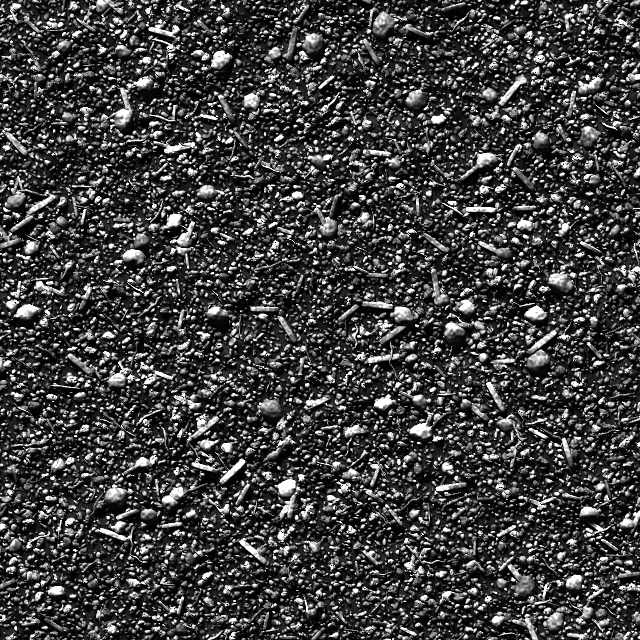
A Shadertoy shader for this texture:

```glsl
const vec3 LIGHT = vec3(-0.26, 0.78, 0.57);
const float AMBIENT = 0.028;
const float GAIN = 1.3;
const float CONTRAST = 1.3;
const float NORMAL_STEP = 0.0009;
const float SHADOW_SOFTNESS = 0.0022;
const float SPECKLE = 0.8;
const float HOLLOW_DARKNESS = 0.3;
const float PI = 3.14159;

// Layer shape: half length in cells, width ratio, share of cells filled, lift in cells
const vec4 CRUMB = vec4(0.68, 0.80, 0.95, 0.45);
const vec4 CLOD = vec4(0.60, 0.75, 0.55, 0.25);
const vec4 PEBBLE = vec4(0.42, 0.82, 0.30, 0.04);
const vec4 CHIP = vec4(0.62, 0.20, 0.34, 0.16);
const vec4 TWIG = vec4(0.70, 0.09, 0.30, 0.26);
const float CRUMB_COUNT = 130.0;
const float CLOD_COUNT = 62.0;
const float PEBBLE_COUNT = 20.0;
const float CHIP_COUNT = 22.0;
const float TWIG_COUNT = 29.0;

vec3 hash3(vec2 p) {
    vec3 q = fract(p.xyx * vec3(0.1031, 0.1030, 0.0973));
    q += dot(q, q.yxz + 33.33);
    return fract((q.xxy + q.yzz) * q.zyx);
}

vec2 noise2(vec2 p) {
    vec2 cell = floor(p), f = fract(p);
    f = f * f * (3.0 - 2.0 * f);
    vec2 low = mix(hash3(cell).xy, hash3(cell + vec2(1, 0)).xy, f.x);
    vec2 high = mix(hash3(cell + vec2(0, 1)).xy, hash3(cell + vec2(1, 1)).xy, f.x);
    return mix(low, high, f.y);
}

mat2 spin(float angle) {
    float c = cos(angle), s = sin(angle);
    return mat2(c, s, -s, c);
}

// Highest piece of one scattered layer: x = height, y = tone
vec2 scatter(vec2 p, float count, float seed, vec4 shape, bool flatTop) {
    vec2 q = spin(seed) * p * count;
    vec2 cell = floor(q), best = vec2(0.0, 0.55);
    for (int j = -1; j <= 1; j++)
    for (int i = -1; i <= 1; i++) {
        vec2 id = cell + vec2(i, j);
        vec3 look = hash3(id + seed * 37.0 + 400.0);
        if (look.z > shape.z) continue;
        vec3 place = hash3(id + seed * 91.0 + 700.0);
        float size = shape.x * mix(0.45, 1.0, look.x * look.x);
        vec2 d = spin(place.z * PI) * (q - id - place.xy);
        d /= size * vec2(1.0, shape.y);
        vec2 d2 = d * d;
        float inside = 1.0 - (flatTop ? dot(d2, d2) : d2.x + d2.y);
        if (inside <= 0.0) continue;
        float h = sqrt(inside) * size * shape.y + shape.w * (0.4 + look.y);
        if (flatTop) h += (look.x - 0.5) * 0.7 * d.y * size * shape.y;
        h /= count;
        if (h > best.x) best = vec2(h, mix(0.45, 1.25, fract(look.y * 7.0 + place.x)));
    }
    return best;
}

vec2 higher(vec2 a, vec2 b) {
    return a.x > b.x ? a : b;
}

// Soil surface: x = height, y = tone, z = height above the ground
vec3 soil(vec2 p) {
    float ground = 0.014 * noise2(p * 18.0 + 5.0).x + 0.009 * noise2(p * 45.0 + 9.0).x;
    vec2 lumpy = p + (noise2(p * 95.0) - 0.5) * 0.005;
    float rough = noise2(p * 210.0 + 3.0).x * 0.0014;

    vec2 top = scatter(lumpy, CRUMB_COUNT, 0.4, CRUMB, false);
    vec2 clod = scatter(lumpy, CLOD_COUNT, 1.1, CLOD, false);
    if (clod.x > 0.0) top = higher(top, clod + vec2(top.x * 0.4, 0.0));

    vec2 pebble = scatter(lumpy, PEBBLE_COUNT, 0.7, PEBBLE, false);
    if (pebble.x > 0.0) top = higher(top, pebble + vec2(rough, 0.05));
    vec2 chip = scatter(p, CHIP_COUNT, 1.9, CHIP, true);
    if (chip.x > 0.0) top = higher(top, chip + vec2(rough * 0.6, 0.1));
    vec2 twig = scatter(lumpy, TWIG_COUNT, 2.6, TWIG, false);
    top = higher(top, twig);

    return vec3(ground + top.x, top.y, top.x);
}

float shade(vec2 p) {
    vec3 light = normalize(LIGHT);
    vec3 here = soil(p);
    float dx = soil(p + vec2(NORMAL_STEP, 0)).x - here.x;
    float dy = soil(p + vec2(0, NORMAL_STEP)).x - here.x;
    float diffuse = max(dot(normalize(vec3(-dx, -dy, NORMAL_STEP)), light), 0.0);

    // Cast shadows: walk toward the light over the surface
    float lit = 1.0;
    vec2 toLight = normalize(light.xy);
    float rise = light.z / length(light.xy);
    for (int i = 1; i <= 4; i++) {
        float k = float(i), t = 0.0015 * k + 0.0006 * k * k;
        float blocked = soil(p + toLight * t).x - here.x - t * rise;
        lit = min(lit, 1.0 - smoothstep(0.0, SHADOW_SOFTNESS, blocked));
    }

    float open = mix(HOLLOW_DARKNESS, 1.0, smoothstep(0.001, 0.008, here.z));
    float speckle = 1.0 + SPECKLE * (noise2(p * 330.0 + 17.0).y - 0.5);
    float reflected = GAIN * here.y * pow(diffuse, CONTRAST) * lit * speckle;
    return (AMBIENT + reflected) * open;
}

void mainImage(out vec4 fragColor, in vec2 fragCoord) {
    // Two diagonal samples smooth the edges
    vec2 offset = vec2(0.25, -0.25);
    float scale = 1.0 / iResolution.y;
    float value = 0.5 * (shade((fragCoord + offset) * scale) + shade((fragCoord - offset) * scale));
    fragColor = vec4(vec3(clamp(value, 0.0, 1.0)), 1.0);
}
```
